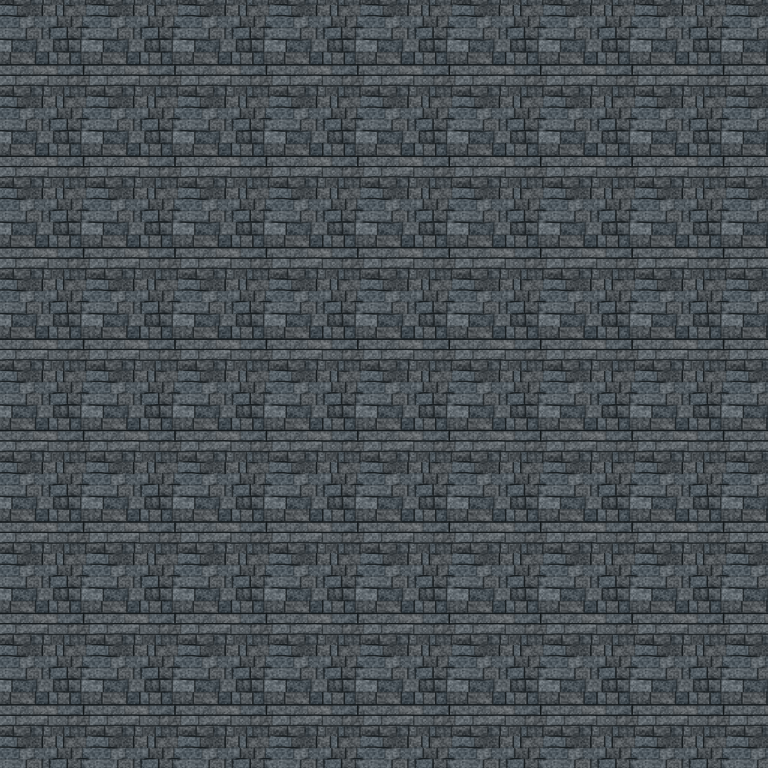
Write a WebGL 1 fragment shader that draws this texture.

```glsl
precision highp float;
// Dark blue-grey stone brick wall: one tile of eight uneven courses, repeated 8.4 times each way.
uniform vec2 u_resolution;

const float PI = 3.14159265;
const float REPEATS = 8.4;

float hash(vec2 p) {
  return fract(sin(dot(p, vec2(127.1, 311.7))) * 43758.545);
}

// Value noise that wraps every "cells" cells, so each tile is alike
float noise(vec2 p, vec2 cells) {
  vec2 i = floor(p), f = fract(p);
  f = f * f * (3.0 - 2.0 * f);
  vec2 a = mod(i, cells), b = mod(i + 1.0, cells);
  return mix(mix(hash(a), hash(vec2(b.x, a.y)), f.x),
             mix(hash(vec2(a.x, b.y)), hash(b), f.x), f.y);
}

float tileNoise(vec2 tile, vec2 cells) {
  return noise(tile * cells, cells);
}

// Position of upright joint k in a course of "count" bricks
float jointAt(float k, float course, float count) {
  float jitter = hash(vec2(mod(k, count) + 3.0, course * 7.0 + 1.0)) - 0.5;
  return k + 0.65 * jitter * step(0.5, course);
}

// Strength of a tone accent for the brick centred at "brick"
float accent(vec2 brick, vec2 spot) {
  vec2 d = brick - spot;
  d.x = fract(d.x + 0.5) - 0.5;
  return exp(-dot(d * d, vec2(90.0, 8.0)));
}

// Coverage of a line with smoothed edges
float line(float dist, float halfWidth, float pixel) {
  return clamp((halfWidth - dist) / pixel + 0.5, 0.0, 1.0)
       * min(1.0, 2.0 * halfWidth / pixel);
}

void main() {
  vec2 uv = gl_FragCoord.xy / u_resolution;
  float pixel = REPEATS / min(u_resolution.x, u_resolution.y);
  vec2 tile = fract(vec2(uv.x, 1.0 - uv.y) * REPEATS - vec2(0.914, 0.71));

  // Courses, thinner at the tile's top, with slightly ragged beds
  float ragged = (tileNoise(tile, vec2(11.0, 8.0)) - 0.5) * 0.12 * sin(PI * tile.y);
  float height = 8.0 * (tile.y + 0.035 * sin(PI * tile.y)) + ragged;
  float course = mod(floor(height), 8.0);
  float bed = mod(floor(height + 0.5), 8.0);

  // Bricks, crowded together on the right of the tile
  float count = course < 0.5 ? 3.0 : course < 1.5 ? 4.0
              : 5.0 + floor(3.0 * hash(vec2(course, 4.0)));
  float angle = 2.0 * PI * (tile.x - 0.2);
  float along = (tile.x - 0.06 * (sin(angle) + 0.951)) * count;
  float density = 1.0 - 0.377 * cos(angle);
  float k = floor(along);
  if (along < jointAt(k, course, count)) k -= 1.0;
  else if (along > jointAt(k + 1.0, course, count)) k += 1.0;
  float left = jointAt(k, course, count);
  float right = jointAt(k + 1.0, course, count);
  vec2 brick = vec2((left + right) * 0.5 / count, course);
  vec2 id = vec2(mod(k, count), course);

  // Tone of each brick, with a few pale and dark stones
  float tone = 0.315 + 0.085 * (hash(id + 17.0) - 0.5);
  tone += 0.025 * (1.0 - step(1.5, course));
  tone += 0.11 * accent(brick, vec2(0.08, 6.0));
  tone += 0.07 * accent(brick, vec2(0.52, 3.0));
  tone += 0.08 * accent(brick, vec2(0.24, 4.0));
  tone += 0.04 * accent(brick, vec2(0.84, 1.0));
  tone -= 0.07 * accent(brick, vec2(0.39, 7.0));

  // Granite grain and soft stains
  tone += 0.18 * (tileNoise(tile, vec2(61.0)) - 0.5);
  tone += 0.10 * (tileNoise(tile + 0.37, vec2(37.0, 43.0)) - 0.5);
  tone += 0.05 * (tileNoise(tile, vec2(9.0, 16.0)) - 0.5);
  tone -= 0.03 * smoothstep(0.6, 1.0, fract(height));
  float blueness = 0.6 + 0.8 * hash(id + 41.0);
  vec3 stone = vec3(tone) + blueness * vec3(-0.008, 0.021, 0.041);

  // Bed joints: unbroken around the top courses, patchy below
  float bedDist = abs(fract(height + 0.5) - 0.5) / 8.0;
  float patchy = smoothstep(0.3, 0.8, noise(vec2(tile.x * 7.0, bed), vec2(7.0, 8.0)));
  float bedStrength = bed < 1.5 ? 0.95 : bed < 2.5 ? 0.75 : 0.2 + 0.7 * patchy;
  float mortar = bedStrength * line(bedDist, 0.0085, pixel);

  // Upright joints: some nearly closed, darkest in the crowded part
  float nearest = along - left < right - along ? k : k + 1.0;
  float sideDist = min(along - left, right - along) / (count * density);
  float sideStrength = 0.2 + 0.55 * hash(vec2(mod(nearest, count), course + 23.0));
  sideStrength += 0.3 * smoothstep(1.0, 1.35, density) * step(2.5, course);
  if (course < 0.5) sideStrength = mod(nearest, count) < 0.5 ? 1.0 : 0.25;
  mortar = max(mortar, min(sideStrength, 1.0) * line(sideDist, 0.0085, pixel));

  gl_FragColor = vec4(mix(stone, vec3(0.07, 0.09, 0.10), mortar), 1.0);
}
```
